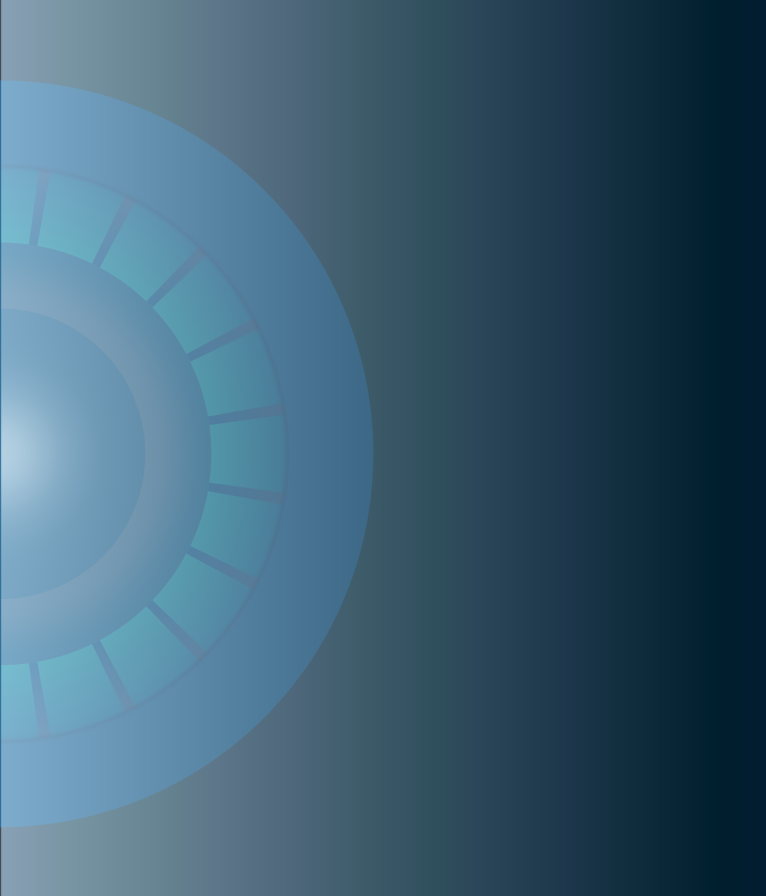
Give the GLSL for this background, as a WebGL 1 fragment shader.

```glsl
precision highp float;

uniform vec2 u_resolution;

const float PI = 3.14159265;
const float SEGMENTS = 20.0;

// Radii in units of the canvas height
const float DISC_RADIUS = 0.4167;
const float WHEEL_OUTER = 0.3203;
const float WHEEL_INNER = 0.2357;
const float CORE_RADIUS = 0.1622;

// Coverage of the side where the signed distance is negative
float fill(float dist, float blur) {
  return 1.0 - smoothstep(-blur, blur, dist);
}

float ring(float radius, float inner, float outer, float blur) {
  return fill(radius - outer, blur) * fill(inner - radius, blur);
}

// Soft line centred on zero distance
float line(float dist, float width) {
  return exp(-dist * dist / (width * width));
}

// Distance to the nearest spoke axis between wheel segments
float spokeDistance(vec2 p, float count) {
  float stepAngle = 2.0 * PI / count;
  float folded = mod(atan(p.y, p.x), stepAngle) - 0.5 * stepAngle;
  return length(p) * sin(abs(folded));
}

// Alternating warm and green tints across the backdrop
vec3 tintBands(float x) {
  float wave = cos(2.0 * PI * (x - 0.342) / 0.365);
  wave += 0.4 * sin(2.0 * PI * x / 0.121);
  return wave * vec3(0.006, -0.004, 0.008);
}

vec3 backdrop(float x) {
  vec3 pale = vec3(0.53, 0.635, 0.70);
  vec3 slate = vec3(0.235, 0.345, 0.41);
  vec3 navy = vec3(0.005, 0.115, 0.185);
  vec3 color = mix(pale, slate, smoothstep(-0.25, 0.75, x + 0.02) * 0.0 + clamp(x / 0.49, 0.0, 1.0));
  color = mix(color, navy, clamp((x - 0.49) / 0.45, 0.0, 1.0));
  return color + tintBands(x);
}

vec3 discColor(float x) {
  return mix(vec3(0.495, 0.675, 0.80), vec3(0.235, 0.405, 0.525), x / DISC_RADIUS);
}

// Teal plates that fade outward, with spokes between them
vec3 wheelColor(vec2 p, vec3 base, float blur) {
  float along = clamp((length(p) - WHEEL_INNER) / (WHEEL_OUTER - WHEEL_INNER), 0.0, 1.0);
  vec3 plate = base + mix(vec3(-0.025, 0.065, 0.015), vec3(-0.01, 0.015, 0.005), along);
  vec3 spoke = base + mix(vec3(-0.035, -0.03, -0.025), vec3(0.025, -0.005, -0.015), along);
  float halfWidth = mix(0.0048, 0.0065, along);
  return mix(plate, spoke, fill(spokeDistance(p, SEGMENTS) - halfWidth, blur));
}

// Band around the core, bluer toward its outer rim
vec3 collarColor(float x, float radius, vec3 base) {
  float along = smoothstep(CORE_RADIUS, WHEEL_INNER, radius);
  return base + mix(vec3(0.05, 0.01, -0.015), vec3(-0.025, -0.015, -0.025), along);
}

// Glowing core lit from its centre
vec3 coreColor(float radius, vec3 base) {
  float glow = exp(-pow(radius / 0.068, 2.0));
  return base + vec3(-0.005, -0.01, -0.02) + glow * vec3(0.215, 0.155, 0.11);
}

void main() {
  vec2 uv = gl_FragCoord.xy / u_resolution;
  vec2 p = gl_FragCoord.xy / u_resolution.y - vec2(0.0, 0.4935);
  float radius = length(p);
  float blur = 0.75 / u_resolution.y;

  vec3 color = backdrop(uv.x);
  vec3 base = discColor(p.x);
  float disc = fill(radius - DISC_RADIUS, blur);

  // Layers from the outside inward
  color = mix(color, base, disc);
  color = mix(color, wheelColor(p, base, blur), ring(radius, WHEEL_INNER, WHEEL_OUTER, blur));
  color -= vec3(0.0, 0.022, 0.025) * line(radius - WHEEL_OUTER, 0.003);
  color = mix(color, collarColor(p.x, radius, base), fill(radius - WHEEL_INNER, blur));
  color = mix(color, coreColor(radius, base), fill(radius - CORE_RADIUS, blur));

  // Thin dark seam on the left border
  vec3 seam = mix(vec3(0.18, 0.22, 0.26), vec3(0.12, 0.38, 0.56), disc);
  color = mix(color, seam, 0.8 * fill(p.x - 0.0013, blur));

  gl_FragColor = vec4(color, 1.0);
}
```
